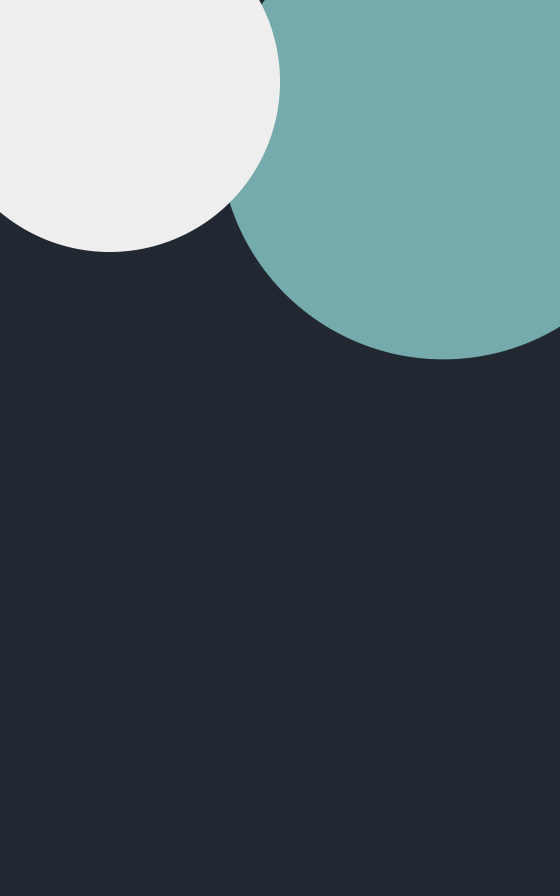
A WebGL 2 fragment shader for this background:

```glsl
#version 300 es
precision highp float;
// Flat dark backdrop with two overlapping discs hanging from the top edge:
// a large teal disc on the right and a pale disc in front on the left.
// Each disc is a circle distance function with an antialiased edge.

uniform vec2 u_resolution;
out vec4 fragColor;

const vec3 NIGHT = vec3(0.133, 0.157, 0.192);
const vec3 TEAL = vec3(0.463, 0.671, 0.682);
const vec3 PALE = vec3(0.933);

// Signed distance to a circle, negative inside
float circleDistance(vec2 point, vec2 center, float radius) {
    return length(point - center) - radius;
}

// Coverage of a shape, softened over one pixel
float coverage(float dist, float pixel) {
    return clamp(0.5 - dist / pixel, 0.0, 1.0);
}

// Paint a disc over the colour beneath it
vec3 paintDisc(vec3 base, vec3 tint, vec2 point, vec2 center, float radius, float pixel) {
    return mix(base, tint, coverage(circleDistance(point, center, radius), pixel));
}

void main() {
    // Canvas widths, with height measured from the top edge
    float pixel = 1.0 / u_resolution.x;
    vec2 point = (gl_FragCoord.xy - vec2(0.0, u_resolution.y)) * pixel;

    // Back to front
    vec3 color = NIGHT;
    color = paintDisc(color, TEAL, point, vec2(0.7917, -0.2417), 0.4, pixel);
    color = paintDisc(color, PALE, point, vec2(0.1958, -0.1458), 0.3042, pixel);

    fragColor = vec4(color, 1.0);
}
```
